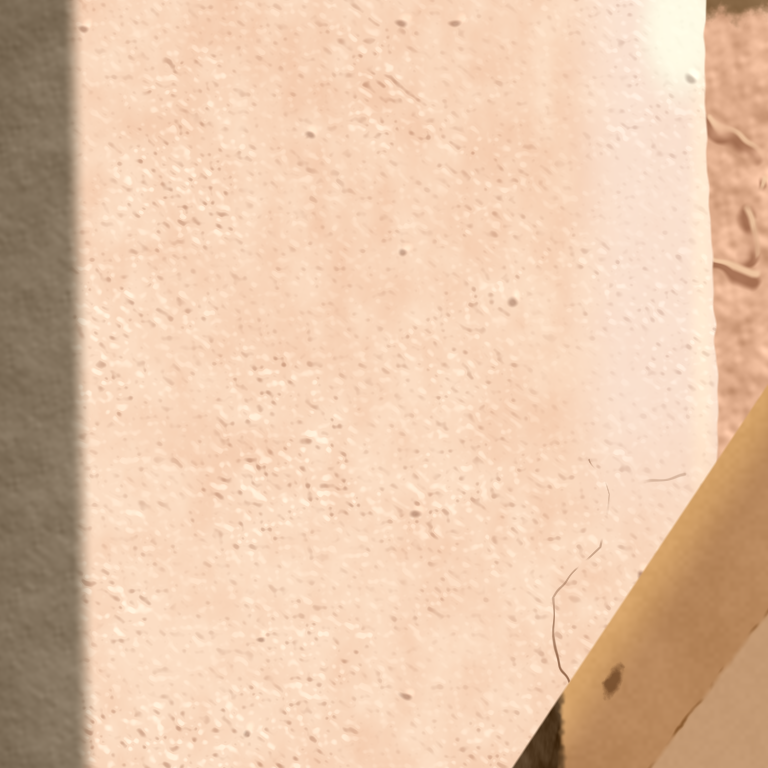
This texture is drawn by a Shadertoy shader. Its source:

```glsl
#define PLASTER vec3(0.988, 0.868, 0.765)
#define PLASTER_WARM vec3(0.955, 0.785, 0.665)
#define STRIP_PALE vec3(0.985, 0.895, 0.835)
#define SHADE vec3(0.515, 0.45, 0.367)
#define SOIL vec3(0.89, 0.69, 0.56)
#define BEAM vec3(0.715, 0.525, 0.355)
#define BEAM_FACE vec3(0.765, 0.60, 0.45)
#define CRACK_COLOR vec3(0.55, 0.38, 0.27)
#define GRAIN 88.0
#define BEAM_SLOPE 1.5
#define BEAM_FOOT 0.667

float hash(vec2 p) {
    return fract(sin(dot(p, vec2(127.1, 311.7))) * 43758.5453);
}

float noise(vec2 p) {
    vec2 i = floor(p), f = fract(p);
    f = f * f * (3.0 - 2.0 * f);
    return mix(mix(hash(i), hash(i + vec2(1, 0)), f.x),
               mix(hash(i + vec2(0, 1)), hash(i + vec2(1, 1)), f.x), f.y);
}

float fbm(vec2 p) {
    float sum = 0.0, amp = 0.5;
    for (int i = 0; i < 4; i++) {
        sum += amp * noise(p);
        p = mat2(1.6, 1.2, -1.2, 1.6) * p + 7.3;
        amp *= 0.5;
    }
    return sum;
}

float segment(vec2 p, vec2 a, vec2 b) {
    vec2 d = b - a;
    return length(p - a - d * clamp(dot(p - a, d) / dot(d, d), 0.0, 1.0));
}

float height(vec2 p) {
    vec2 turned = mat2(0.8, 0.6, -0.6, 0.8) * p;
    return 0.55 * noise(p * GRAIN) + 0.45 * noise(turned * GRAIN * 1.7 + 19.0);
}

// Height difference towards the light: positive is lit, negative is shaded
float relief(vec2 p) {
    return height(p) - height(p + vec2(0.003, 0.0055));
}

float crackDistance(vec2 p) {
    vec2 path[7] = vec2[7](vec2(0.738, 0.112), vec2(0.722, 0.17), vec2(0.721, 0.222),
        vec2(0.750, 0.258), vec2(0.784, 0.292), vec2(0.797, 0.355), vec2(0.770, 0.405));
    float d = 1.0;
    for (int i = 0; i < 6; i++) d = min(d, segment(p, path[i], path[i + 1]));
    return d;
}

float twigDistance(vec2 p) {
    float d = segment(p, vec2(0.925, 0.848), vec2(0.995, 0.80));
    d = min(d, segment(p, vec2(1.0, 0.765), vec2(0.972, 0.73)));
    d = min(d, segment(p, vec2(0.972, 0.73), vec2(0.982, 0.672)));
    return min(d, segment(p, vec2(0.935, 0.665), vec2(0.99, 0.645)));
}

vec3 plaster(vec2 p, vec2 wobble) {
    // Broad blotches, finer mottling and faint vertical streaks near the top
    float patches = fbm(p * vec2(7.0, 5.0) + 3.0);
    float mottle = fbm(p * vec2(34.0, 24.0) + 11.0);
    float upper = smoothstep(0.45, 0.85, p.y);
    float streaks = noise(p * vec2(48.0, 8.0)) - 0.5;
    float warmth = 0.28 + 0.9 * (patches - 0.47) + 1.1 * (mottle - 0.47)
                 + upper * (0.2 * (1.0 - p.x) + 0.3 * streaks);
    vec3 col = mix(PLASTER, PLASTER_WARM, clamp(warmth, 0.0, 1.0));

    // Pale strip beside the right edge, with a bright spot on top
    float strip = smoothstep(0.72, 0.82, p.x + 0.03 * (mottle - 0.5)) * smoothstep(0.22, 0.5, p.y);
    col = mix(col, STRIP_PALE, 0.75 * strip);
    col += vec3(0.03, 0.04, 0.015) * smoothstep(0.025, 0.0, abs(p.x - 0.915)) * strip;
    vec2 glow = (p - vec2(0.885, 0.965)) / vec2(0.055, 0.10);
    float glare = smoothstep(1.25, 0.4, length(glow));
    col = mix(col, vec3(1.0, 0.985, 0.90), glare);

    // Embossed crumbs, gathered in rough areas
    float lowerLeft = smoothstep(0.4, 0.05, p.y) * smoothstep(0.6, 0.3, p.x);
    float rough = mix(0.45, 1.0, smoothstep(0.38, 0.58, fbm(p * 8.0 + 21.0) + 0.12 * lowerLeft))
                * mix(1.0, 0.6, smoothstep(0.4, 0.75, p.x)) * (1.0 - 0.85 * glare);
    float r = relief(p + 0.3 * wobble);
    col += vec3(0.045, 0.085, 0.10) * rough * smoothstep(0.04, 0.36, r);
    col -= vec3(0.15, 0.185, 0.185) * rough * smoothstep(0.10, 0.50, -r);

    // A few irregular pits
    vec2 cell = floor(p * 14.0);
    vec2 q = fract(p * 14.0) - 0.25 - 0.5 * vec2(hash(cell), hash(cell + 41.0)) + 16.0 * wobble;
    float rare = step(0.93, hash(cell + 9.0));
    col -= vec3(0.20, 0.22, 0.21) * rare * smoothstep(0.13, 0.03, length(q * vec2(1.0, 1.4)));
    col += 0.06 * rare * smoothstep(0.13, 0.03, length(q - vec2(0.08, 0.10)));

    // Broken crack, dark towards its foot and fading upwards
    float gaps = smoothstep(0.25, 0.65, noise(p * 42.0 + 5.0));
    float depth = mix(0.9, 0.45 * gaps, smoothstep(0.13, 0.25, p.y));
    float width = mix(0.0038, 0.0025, smoothstep(0.13, 0.25, p.y));
    col = mix(col, CRACK_COLOR, depth * smoothstep(width, 0.0004, crackDistance(p + 1.3 * wobble)));
    float branch = segment(p + 1.3 * wobble, vec2(0.835, 0.375), vec2(0.89, 0.385));
    return mix(col, CRACK_COLOR, 0.3 * gaps * smoothstep(0.003, 0.0005, branch));
}

vec3 soil(vec2 p, vec2 wobble) {
    vec3 col = SOIL + 0.24 * (fbm(p * 26.0) - 0.47) + 0.18 * relief(p * 0.7);
    float gaps = smoothstep(0.15, 0.6, noise(p * 35.0));
    col = mix(col, vec3(0.57, 0.36, 0.25), 0.75 * gaps * smoothstep(0.013, 0.003, twigDistance(p + 2.0 * wobble + vec2(0.006, 0.008))));
    col = mix(col, vec3(0.96, 0.80, 0.65), 0.85 * gaps * smoothstep(0.007, 0.001, twigDistance(p + 1.5 * wobble)));
    float corner = length((p - vec2(0.955, 1.01)) / vec2(0.06, 0.035)) + 1.2 * (fbm(p * 50.0) - 0.5);
    return mix(col, vec3(0.42, 0.32, 0.19), 0.75 * smoothstep(1.2, 0.5, corner));
}

vec3 beam(vec2 p, float depth) {
    float fine = noise(p * 150.0) - 0.5;
    vec3 col = BEAM + vec3(0.13, 0.12, 0.06) * smoothstep(0.07, 0.0, depth);
    col += 0.07 * (fbm(p * 14.0) - 0.47) + 0.025 * fine;
    float seam = 1.34 * (p.x - 0.846) - p.y + 0.014 * (fbm(p * 30.0) - 0.5);
    col = mix(col, BEAM_FACE + 0.02 * fine, smoothstep(-0.006, 0.01, seam));
    col -= 0.2 * smoothstep(0.006, 0.0, abs(seam)) * smoothstep(0.3, 0.9, noise(p * 60.0));
    vec2 knot = mat2(0.9, 0.4, -0.4, 0.9) * (p - vec2(0.798, 0.112));
    float blot = length(knot / vec2(0.010, 0.022)) + 0.8 * (fbm(p * 90.0) - 0.47);
    col = mix(col, vec3(0.42, 0.27, 0.15), 0.8 * smoothstep(1.2, 0.5, blot));
    // Dark end of the wood
    vec3 endGrain = vec3(0.33, 0.24, 0.15) + 0.4 * (fbm(p * vec2(60.0, 25.0)) - 0.47);
    return mix(col, endGrain, smoothstep(0.738, 0.726, p.x + fine * 0.006));
}

void mainImage(out vec4 fragColor, in vec2 fragCoord) {
    vec2 p = fragCoord / iResolution.xy;
    float soft = max(0.002, 1.0 / iResolution.y);
    vec2 wobble = 0.010 * (vec2(noise(p * 45.0), noise(p * 45.0 + 31.0)) - 0.5);

    float wallEdge = mix(0.935, 0.918, smoothstep(0.4, 0.95, p.y)) + 0.5 * wobble.x;
    vec3 col = mix(plaster(p, wobble), soil(p, wobble), smoothstep(-soft, soft, p.x - wallEdge));

    // Soft shadow along the left side
    vec3 shade = SHADE + 0.10 * (fbm(p * vec2(24.0, 28.0)) - 0.47) + 0.07 * relief(p);
    shade += 0.03 * (p.x / 0.1 - 0.5) - 0.025 * smoothstep(0.6, 1.0, p.y);
    float shadowEdge = mix(0.115, 0.097, p.y);
    col = mix(shade, col, smoothstep(-0.017, 0.013, p.x - shadowEdge));

    // Diagonal beam in the lower right corner
    float depth = (BEAM_SLOPE * (p.x - BEAM_FOOT) - p.y) / length(vec2(BEAM_SLOPE, 1.0));
    col = mix(col, beam(p, depth), smoothstep(-soft, soft, depth));
    fragColor = vec4(clamp(col, 0.0, 1.0), 1.0);
}
```
